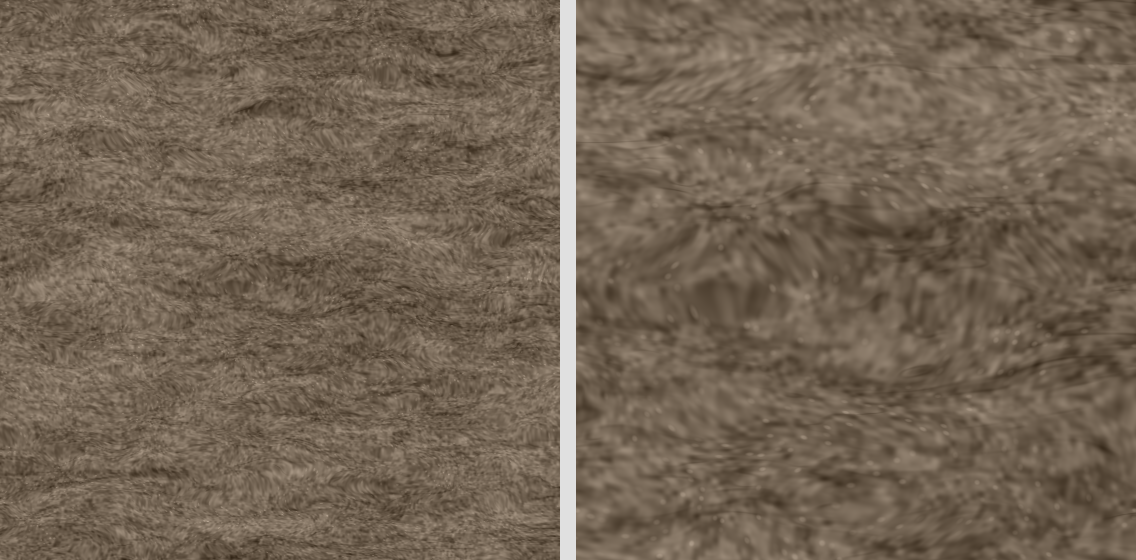
Left: the whole. Right: its middle third, enlarged.
Give the GLSL for this texture, as a WebGL 1 fragment shader.

```glsl
precision highp float;
// Weathered grey-brown wood with horizontal grain, dark dashes and pale specks.
uniform vec2 u_resolution;

float hash(vec2 p) {
  vec3 q = fract(p.xyx * vec3(0.1031, 0.1030, 0.0973));
  q += dot(q, q.yzx + 33.33);
  return fract((q.x + q.y) * q.z);
}

// Smooth value noise in -1..1
float noise(vec2 p) {
  vec2 cell = floor(p), f = fract(p);
  f = f * f * (3.0 - 2.0 * f);
  float low = mix(hash(cell), hash(cell + vec2(1.0, 0.0)), f.x);
  float high = mix(hash(cell + vec2(0.0, 1.0)), hash(cell + vec2(1.0)), f.x);
  return mix(low, high, f.y) * 2.0 - 1.0;
}

// Layered noise, sheared a little per octave to hide the lattice
float fbm(vec2 p) {
  float sum = 0.0, weight = 0.55;
  for (int i = 0; i < 3; i++) {
    sum += weight * noise(p);
    p = mat2(1.9, 0.25, -0.12, 2.1) * p + vec2(17.3, 41.7);
    weight *= 0.54;
  }
  return sum;
}

// Soft dark lines along the zero contours of stretched noise
float cracks(vec2 p, vec2 scale, float width) {
  float line = 1.0 - smoothstep(0.0, width, abs(fbm(p * scale)));
  return line * smoothstep(-0.1, 0.4, fbm(p * scale * vec2(0.8, 0.45) + 71.0));
}

// Short dark dashes where stretched noise dips low
float dashes(vec2 p, vec2 scale) {
  return smoothstep(0.15, 0.75, fbm(p * scale));
}

// Sparse pale flecks, one candidate per cell
float specks(vec2 p) {
  vec2 cell = floor(p);
  vec2 centre = 0.4 + 0.2 * vec2(hash(cell + 5.0), hash(cell + 19.0));
  float fleck = 1.0 - smoothstep(0.1, 0.4, length(fract(p) - centre));
  return fleck * smoothstep(0.8, 1.0, hash(cell + 43.0));
}

void main() {
  vec2 uv = gl_FragCoord.xy / u_resolution;

  // Bend the grain gently around soft knots
  vec2 p = uv + 3.0;
  p.y += 0.014 * noise(uv * vec2(6.0, 11.0) + 9.0);
  p.y += 0.008 * noise(uv * vec2(19.0, 34.0) + 27.0);
  p.x += 0.012 * noise(uv * vec2(13.0, 30.0) + 53.0);

  // Broad patches, streaks and fibres
  float tone = 0.012;
  tone += 0.065 * fbm(p * vec2(3.5, 10.0));
  tone += 0.080 * fbm(p * vec2(9.0, 44.0) + 13.0);
  tone += 0.060 * fbm(p * vec2(24.0, 95.0) + 31.0);

  // Dark dashes and cracks, long and short
  tone -= 0.080 * dashes(p + 11.0, vec2(14.0, 85.0));
  tone -= 0.055 * cracks(p, vec2(9.0, 52.0), 0.12);
  tone -= 0.055 * cracks(p + 7.0, vec2(24.0, 62.0), 0.15);

  // Gritty surface on a tilted lattice, and pale flecks in patches
  vec2 grit = mat2(0.96, 0.28, -0.28, 0.96) * p;
  tone += 0.060 * noise(grit * vec2(115.0, 165.0));
  tone += 0.075 * noise(grit * vec2(220.0, 265.0) + 87.0);
  float speckDensity = smoothstep(-0.4, 0.4, fbm(p * vec2(9.0, 22.0) + 63.0));
  tone += 0.110 * specks(grit * vec2(150.0, 190.0)) * speckDensity;

  vec3 wood = vec3(0.447, 0.388, 0.323);
  gl_FragColor = vec4(wood + tone * vec3(1.03, 1.0, 0.97), 1.0);
}
```
